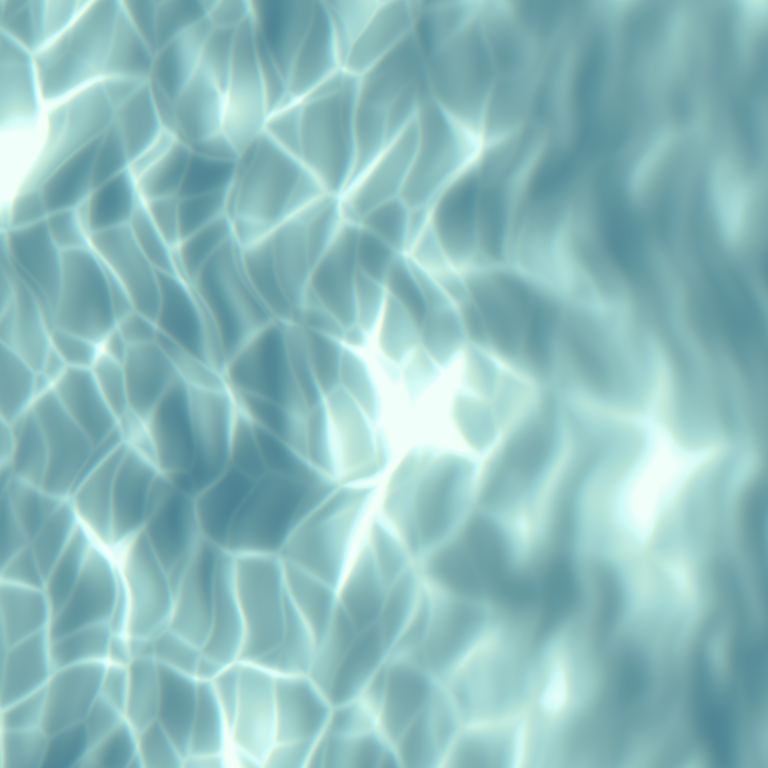
Give the GLSL for this texture, as a three.js fragment shader.

```glsl
varying vec2 vUv;

// Water colours, dark to bright
const vec3 ABYSS = vec3(0.29, 0.50, 0.57);
const vec3 DEEP  = vec3(0.38, 0.59, 0.62);
const vec3 TEAL  = vec3(0.48, 0.67, 0.68);
const vec3 AQUA  = vec3(0.56, 0.76, 0.75);
const vec3 PALE  = vec3(0.64, 0.84, 0.83);
const vec3 FOAM  = vec3(0.73, 0.90, 0.85);
const vec3 SHINE = vec3(0.82, 0.98, 0.96);
const vec3 GLARE = vec3(0.94, 1.00, 0.98);

// Feature sizes, in cells across the canvas
const vec2 CLOUD_SCALE  = vec2(4.5, 3.6);
const vec2 PATCH_SCALE  = vec2(12.0, 8.5);
const vec2 STREAK_SCALE = vec2(32.0, 11.0);
const vec2 WEB_SCALE    = vec2(9.5, 7.0);
const vec2 THREAD_SCALE = vec2(17.0, 8.5);

const float BASE_LIGHT   = 0.21;
const float CLOUD_GAIN   = 0.48;
const float PATCH_GAIN   = 0.40;
const float STREAK_GAIN  = 0.27;
const float BLOB_MEAN    = 0.39;
const float WEB_GAIN     = 0.48;
const float THREAD_GAIN  = 0.27;
const float FLARE_GAIN   = 0.75;
const float SHARP_WIDTH  = 0.09;
const float BLURRY_WIDTH = 0.28;
const float FRINGE       = 0.0022;

vec3 hash3(vec2 p) {
  vec3 q = vec3(dot(p, vec2(127.1, 311.7)),
                dot(p, vec2(269.5, 183.3)),
                dot(p, vec2(419.2, 371.9)));
  return fract(sin(q) * 43758.55);
}

// Layered sines bend the plane like a rippled surface
vec2 ripple(vec2 p) {
  float amp = 0.022;
  float freq = 9.0;
  for (int i = 0; i < 4; i++) {
    p += amp * sin(p.yx * freq + vec2(1.3, 4.1) * float(i + 1));
    amp *= 0.52;
    freq *= 1.9;
  }
  return p;
}

// Soft cellular spots of random strength
float blobs(vec2 p) {
  vec2 cell = floor(p);
  float sum = 0.0;
  for (int y = -1; y <= 1; y++) {
    for (int x = -1; x <= 1; x++) {
      vec2 id = cell + vec2(float(x), float(y));
      vec3 h = hash3(id);
      vec2 d = id + h.xy - p;
      float fall = max(0.0, 1.0 - dot(d, d));
      sum += h.z * fall * fall * fall;
    }
  }
  return sum;
}

// Bright lines along the borders of cellular noise
float caustic(vec2 p, float width) {
  vec2 cell = floor(p);
  float near = 8.0;
  float next = 8.0;
  for (int y = -1; y <= 1; y++) {
    for (int x = -1; x <= 1; x++) {
      vec2 id = cell + vec2(float(x), float(y));
      float d = length(id + hash3(id).xy - p);
      next = min(next, max(near, d));
      near = min(near, d);
    }
  }
  float edge = (next - near) / width;
  return 1.0 / (1.0 + edge * edge);
}

float waterLight(vec2 uv) {
  vec2 p = ripple(uv);
  float focus = 1.0 - smoothstep(0.42, 0.86, p.x + 0.06 * sin(p.y * 7.0));
  float width = mix(BLURRY_WIDTH, SHARP_WIDTH, focus);

  // Cloudy light
  float cloud = blobs(p * CLOUD_SCALE + 3.7);
  float patches = blobs(p * PATCH_SCALE + 17.2);
  float streak = blobs(p * STREAK_SCALE + 41.5);
  float soft = CLOUD_GAIN * (cloud - BLOB_MEAN) + PATCH_GAIN * (patches - BLOB_MEAN)
             + STREAK_GAIN * (streak - BLOB_MEAN);

  // Focused net, fading towards the right
  float web = caustic(p * WEB_SCALE + 8.3, width);
  float thread = caustic(p * THREAD_SCALE + 29.6, width * 1.2);
  float net = (WEB_GAIN * web + THREAD_GAIN * thread) * (0.3 + 1.2 * patches);
  net += FLARE_GAIN * web * cloud * cloud;

  // Shade in the right corners
  float shade = smoothstep(0.75, 1.05, uv.x) * smoothstep(0.15, 0.5, abs(uv.y - 0.52));
  return BASE_LIGHT + soft * mix(0.8, 1.0, focus) + net * mix(0.2, 1.0, focus) - 0.2 * shade;
}

vec3 waterColor(vec3 light) {
  vec3 t = light * 5.0;
  vec3 c = mix(ABYSS, DEEP, clamp(t + 1.0, 0.0, 1.0));
  c = mix(c, TEAL, clamp(t, 0.0, 1.0));
  c = mix(c, AQUA, clamp(t - 1.0, 0.0, 1.0));
  c = mix(c, PALE, clamp(t - 2.0, 0.0, 1.0));
  c = mix(c, FOAM, clamp(t - 3.0, 0.0, 1.0));
  c = mix(c, SHINE, clamp(t - 4.0, 0.0, 1.0));
  return mix(c, GLARE, clamp((t - 5.0) * 0.6, 0.0, 1.0));
}

void main() {
  // Slight colour split across the bright lines
  vec2 shift = vec2(FRINGE, 0.0);
  vec3 light = vec3(waterLight(vUv - shift), waterLight(vUv), waterLight(vUv + shift));
  gl_FragColor = vec4(waterColor(light), 1.0);
}
```
